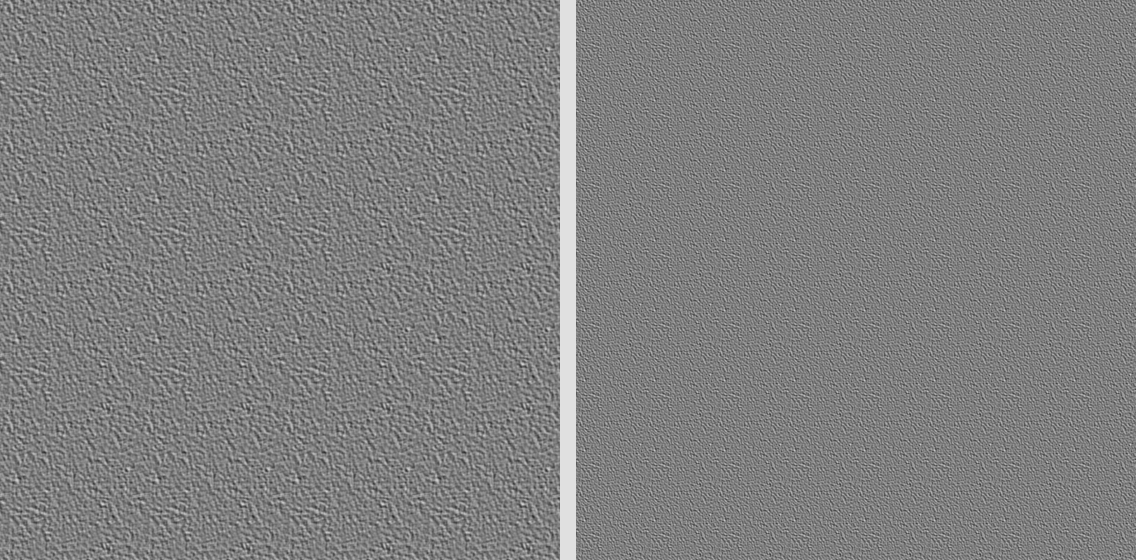
Left: one tile. Right: repeated 2 by 2.
Write a three.js fragment shader that draws this texture map.

```glsl
// Grey embossed plaster grain: a 4 by 4 grid of identical square tiles.
// Each tile is a wrapping height field of three turned gradient-noise octaves,
// a short double scratch and a small ripple, lit from one diagonal by its slope.
varying vec2 vUv;

const float TILES = 4.0;          // repeats across and up
const float PATCH_CELLS = 4.0;    // lattice cells per turned unit, see turn()
const float LUMP_CELLS = 10.0;
const float GRAIN_CELLS = 16.0;
const float FINE_CELLS = 27.0;
const float LUMP_WEIGHT = 0.5;
const float FINE_WEIGHT = 0.4;
const float RELIEF_STEP = 0.0075; // half the emboss distance, in tiles
const float RELIEF_GAIN = 0.265;
const float PATCH_CONTRAST = 0.6; // how far roughness varies over a tile
const vec3 MID_GREY = vec3(0.495);
const vec2 LIGHT_DIR = vec2(0.7071);

// Sine-free hash to 0..1
float hash(vec2 cell, float seed) {
  vec3 q = fract(vec3(cell.xyx + seed) * vec3(0.1031, 0.1030, 0.0973));
  q += dot(q, q.yzx + 33.33);
  return fract((q.x + q.y) * q.z);
}

// Whole-number turn by 26.6 degrees that scales by sqrt(5), and its transpose
vec2 turn(vec2 p) {
  return vec2(2.0 * p.x + p.y, 2.0 * p.y - p.x);
}
vec2 turnBack(vec2 p) {
  return vec2(2.0 * p.x - p.y, p.x + 2.0 * p.y);
}

// Slope of one lattice corner, with the turned cell wrapped to the tile
float cornerSlope(vec2 cell, vec2 offset, float cells, float seed) {
  vec2 id = floor(mod(turnBack(cell) + 0.5, 5.0 * cells));
  float angle = 6.28319 * hash(id, seed);
  return dot(vec2(cos(angle), sin(angle)), offset);
}

// Gradient noise on a turned lattice that repeats after one tile
float wrappedNoise(vec2 p, float cells, float seed) {
  p = turn(p) * cells;
  vec2 cell = floor(p);
  vec2 f = p - cell;
  vec2 w = f * f * f * (f * (f * 6.0 - 15.0) + 10.0);
  vec2 e = vec2(1.0, 0.0);
  float low = mix(cornerSlope(cell, f, cells, seed),
                  cornerSlope(cell + e, f - e, cells, seed), w.x);
  float high = mix(cornerSlope(cell + e.yx, f - e.yx, cells, seed),
                   cornerSlope(cell + 1.0, f - 1.0, cells, seed), w.x);
  return mix(low, high, w.y);
}

// Offset from a centre by the shortest way around the tile
vec2 wrappedOffset(vec2 p, vec2 centre) {
  return fract(p - centre + 0.5) - 0.5;
}

// Soft ridge along a segment centred on the origin
float ridge(vec2 p, vec2 halfSpan, float width) {
  float t = clamp(dot(p, halfSpan) / dot(halfSpan, halfSpan), -1.0, 1.0);
  float d = length(p - halfSpan * t) / width;
  return exp(-d * d);
}

// Rounded-square ripple that fades outward
float ripple(vec2 p, float radius, float spacing) {
  vec2 q = p * p;
  float d = sqrt(sqrt(dot(q, q)));
  return cos(6.28319 * d / spacing) * (1.0 - smoothstep(0.5 * radius, radius, d));
}

// Height of the tile surface
float height(vec2 p) {
  float h = wrappedNoise(p, GRAIN_CELLS, 3.0)
          + LUMP_WEIGHT * wrappedNoise(p, LUMP_CELLS, 29.0)
          + FINE_WEIGHT * wrappedNoise(p, FINE_CELLS, 71.0);
  vec2 scratch = wrappedOffset(p, vec2(0.01, 0.462));
  vec2 halfSpan = vec2(0.065, 0.010);
  h += 0.4 * ridge(scratch - vec2(0.0, 0.011), halfSpan, 0.007);
  h -= 0.4 * ridge(scratch + vec2(0.0, 0.011), halfSpan, 0.007);
  h += 0.25 * ripple(wrappedOffset(p, vec2(0.738, 0.405)), 0.06, 0.032);
  return h;
}

// Difference of heights on either side of the point, along the light
float emboss(vec2 p, vec2 direction, float reach) {
  return height(p + direction * reach) - height(p - direction * reach);
}

void main() {
  vec2 tile = fract(vUv * TILES);
  float roughness = 1.0 + PATCH_CONTRAST * wrappedNoise(tile, PATCH_CELLS, 113.0);
  float shade = RELIEF_GAIN * roughness * emboss(tile, LIGHT_DIR, RELIEF_STEP);
  gl_FragColor = vec4(clamp(MID_GREY + shade, 0.0, 1.0), 1.0);
}
```
